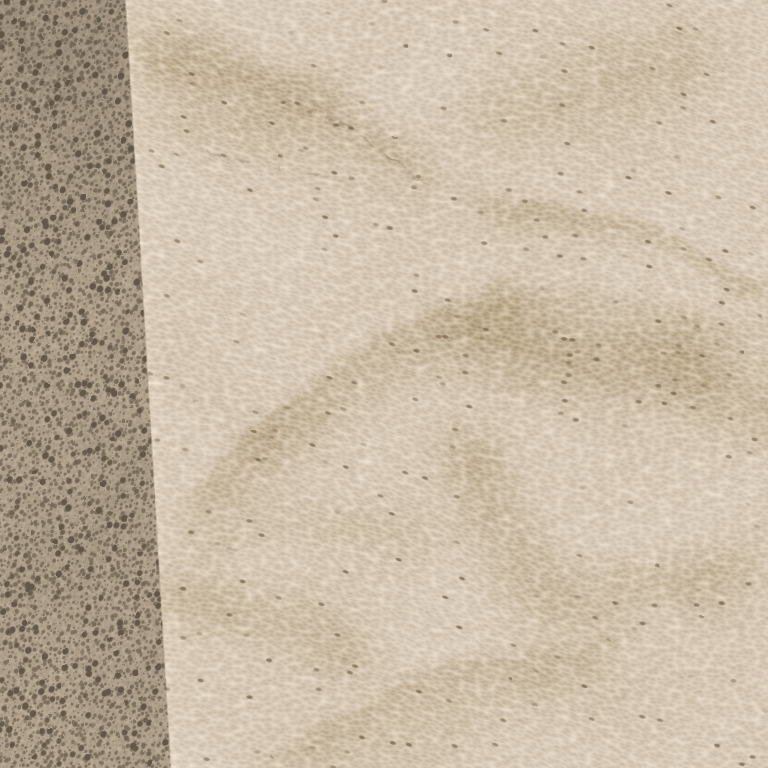
Give the GLSL for this texture, as a three.js fragment shader.

```glsl
// Pale veined sandstone beside a darker strip of speckled granite.
// Bent soft bands lay the veins, layered sines mottle them, and
// cellular noise makes the grain, pits and granite specks.
#define EDGE_BOTTOM 0.2225
#define EDGE_TOP 0.1635
#define EDGE_SOFT 0.0016
#define GRAIN_SCALE 190.0
#define GRAIN_AMOUNT 0.15
#define SPECK_SCALE 92.0
#define PIT_SCALE 75.0
#define VEIN_AMOUNT 0.82
#define PALE_STONE vec3(0.868, 0.815, 0.750)
#define VEIN_STONE vec3(0.735, 0.665, 0.540)
#define GRANITE vec3(0.690, 0.630, 0.548)
#define DARK_MINERAL vec3(0.330, 0.290, 0.235)

varying vec2 vUv;

vec3 hash3(vec2 p) {
  vec3 q = vec3(dot(p, vec2(127.1, 311.7)), dot(p, vec2(269.5, 183.3)), dot(p, vec2(419.2, 371.9)));
  return fract(sin(q) * 4375.85);
}

// Cellular noise: distance to the nearest point, and that point's random value.
vec2 cells(vec2 p) {
  vec2 base = floor(p), f = fract(p), nearest = vec2(9.0, 0.0);
  for (int j = -1; j <= 1; j++) {
    for (int i = -1; i <= 1; i++) {
      vec2 offset = vec2(float(i), float(j));
      vec3 h = hash3(base + offset);
      float d = length(offset + h.xy - f);
      if (d < nearest.x) nearest = vec2(d, h.z);
    }
  }
  return nearest;
}

// Layered, domain-warped sines in about -1..1.
float mottle(vec2 p) {
  float sum = 0.0, amp = 0.5;
  for (int i = 0; i < 5; i++) {
    p += 0.7 * sin(p.yx * 1.3 + float(i) * 1.9);
    sum += amp * sin(p.x) * sin(p.y + 0.8);
    p = mat2(1.5, 1.1, -1.1, 1.5) * p + 2.3;
    amp *= 0.62;
  }
  return sum;
}

// Soft bent band from a to b; width.x lies above the line, width.y below.
float band(vec2 p, vec2 a, vec2 b, float bend, vec2 width) {
  vec2 along = normalize(b - a);
  float span = length(b - a);
  float t = dot(p - a, along) / span;
  float h = clamp(t, 0.0, 1.0);
  float d = dot(p - a, vec2(-along.y, along.x)) - bend * 4.0 * h * (1.0 - h);
  d /= d > 0.0 ? width.x : width.y;
  float over = (t - h) * span / 0.06;
  return exp(-d * d - over * over);
}

float veins(vec2 p) {
  float v = 0.55 * band(p, vec2(0.22, 0.93), vec2(0.51, 0.80), 0.012, vec2(0.035, 0.04));
  v += 0.30 * band(p, vec2(0.28, 0.84), vec2(0.43, 0.82), 0.0, vec2(0.05, 0.04));
  v += 0.38 * band(p, vec2(0.67, 0.86), vec2(0.88, 0.92), 0.01, vec2(0.06));
  v += 0.55 * band(p, vec2(0.67, 0.727), vec2(0.96, 0.637), 0.022, vec2(0.009, 0.022));
  v += 0.60 * band(p, vec2(0.27, 0.365), vec2(0.62, 0.605), 0.025, vec2(0.014, 0.06));
  v += 0.40 * band(p, vec2(0.60, 0.595), vec2(0.92, 0.57), 0.025, vec2(0.02, 0.08));
  v += 0.50 * band(p, vec2(0.68, 0.535), vec2(1.02, 0.48), 0.015, vec2(0.05, 0.06));
  v += 0.45 * band(p, vec2(0.62, 0.39), vec2(0.67, 0.28), 0.0, vec2(0.045));
  v += 0.48 * band(p, vec2(0.73, 0.21), vec2(0.93, 0.24), 0.01, vec2(0.05));
  v += 0.42 * band(p, vec2(0.25, 0.22), vec2(0.45, 0.16), 0.012, vec2(0.04));
  v += 0.22 * band(p, vec2(0.28, 0.30), vec2(0.50, 0.31), 0.01, vec2(0.03));
  v += 0.55 * band(p, vec2(0.42, 0.03), vec2(0.74, 0.145), 0.03, vec2(0.015, 0.06));
  return v;
}

vec3 sandstone(vec2 p) {
  vec2 warped = p + 0.012 * vec2(mottle(p * 19.0), mottle(p * 23.0 + 4.0));
  float cloud = mottle(p * vec2(11.0, 17.0) + 1.7);
  float vein = veins(warped);
  float tone = clamp(vein * (0.9 + 0.35 * cloud) + 0.12 + 0.13 * cloud, 0.0, 1.0);
  vec3 col = mix(PALE_STONE, VEIN_STONE, VEIN_AMOUNT * tone);

  // Fine grain stretched along the bedding
  vec2 flow = vec2(p.x, p.y + 0.18 * p.x + 0.012 * sin(p.x * 9.0 + p.y * 5.0));
  float grain = cells(flow * vec2(0.55, 1.0) * GRAIN_SCALE).x - 0.48;
  grain += 0.6 * (cells(flow * vec2(0.28, 0.62) * GRAIN_SCALE + 7.0).x - 0.48);
  col += GRAIN_AMOUNT * (0.65 + 0.5 * tone) * grain * vec3(0.9, 1.0, 1.12);

  // Sparse pits and broken hairline cracks
  vec2 pit = cells(flow * vec2(0.7, 1.2) * PIT_SCALE);
  float dark = smoothstep(0.30, 0.10, pit.x) * smoothstep(0.95 - 0.22 * tone, 1.0, pit.y);
  float crack = band(warped, vec2(0.33, 0.885), vec2(0.51, 0.79), 0.008, vec2(0.0018));
  crack += band(warped, vec2(0.32, 0.795), vec2(0.38, 0.78), 0.0, vec2(0.0016));
  crack *= smoothstep(-0.1, 0.4, mottle(p * 60.0));
  return mix(col, vec3(0.46, 0.38, 0.28), clamp(0.75 * dark + 0.4 * crack, 0.0, 0.8));
}

vec3 granite(vec2 p) {
  float cloud = mottle(p * vec2(16.0, 11.0));
  vec3 col = GRANITE * (1.0 + 0.045 * cloud - 0.07 * smoothstep(0.5, 1.0, p.y));
  vec2 q = mat2(0.94, 0.24, -0.34, 0.84) * p;
  vec2 large = cells(q * SPECK_SCALE);
  vec2 small = cells(q * SPECK_SCALE * 1.75 + 13.0);
  float specks = 0.85 * smoothstep(0.12, -0.12, large.x - 0.40 * large.y) * smoothstep(0.25, 0.9, large.y);
  specks = max(specks, 0.55 * smoothstep(0.2, -0.15, small.x - 0.45 * small.y));
  col += 0.09 * (cells(q * GRAIN_SCALE).x - 0.48);
  return mix(col, DARK_MINERAL, specks);
}

void main() {
  float edge = mix(EDGE_BOTTOM, EDGE_TOP, vUv.y);
  float side = smoothstep(-EDGE_SOFT, EDGE_SOFT, vUv.x - edge);
  vec3 col = mix(granite(vUv), sandstone(vUv), side);
  col += 0.025 * side * exp(-abs(vUv.x - edge) / 0.012);
  gl_FragColor = vec4(clamp(col, 0.0, 1.0), 1.0);
}
```
